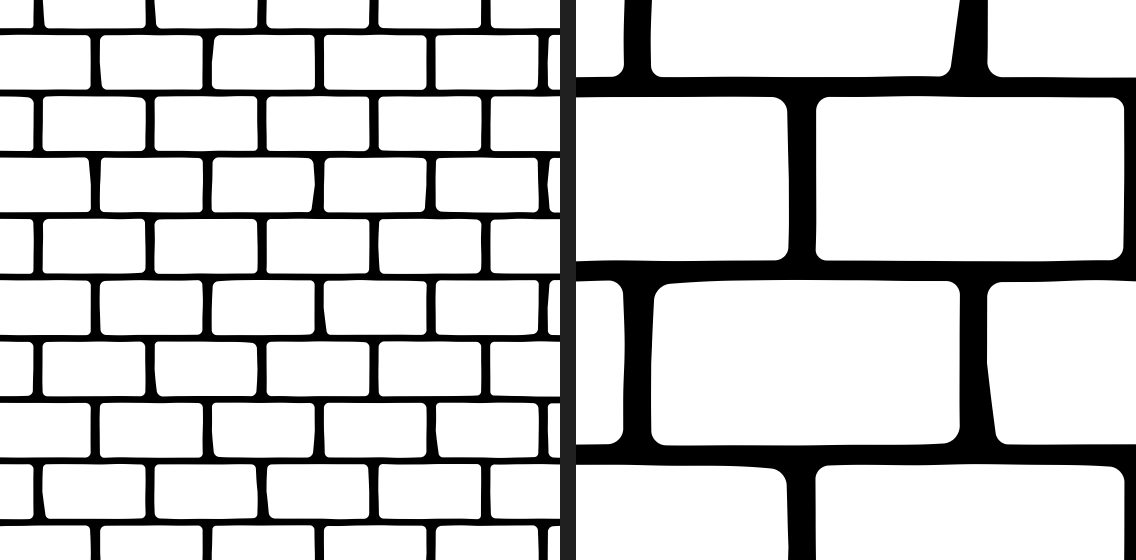
Left: the whole. Right: its middle third, enlarged.
Reproduce this pattern procedurally as a WebGL 1 fragment shader.

```glsl
precision highp float;
// Hand-inked brick wall: white rounded bricks in running bond on black mortar.
// Each brick is a rounded-box distance; hashed corner pulls taper its sides
// and a faint value noise makes the ink edges waver.

uniform vec2 u_resolution;

// Sineless hash: two values in 0..1 for each lattice point.
vec2 hash2(vec2 p) {
  vec3 q = fract(p.xyx * vec3(0.1031, 0.1030, 0.0973));
  q += dot(q, q.yzx + 33.33);
  return fract((q.xx + q.yz) * q.zy);
}

// Smooth two-channel value noise, centred on zero.
vec2 waver(vec2 p) {
  vec2 cell = floor(p);
  vec2 f = fract(p);
  f = f * f * (3.0 - 2.0 * f);
  vec2 low = mix(hash2(cell), hash2(cell + vec2(1.0, 0.0)), f.x);
  vec2 high = mix(hash2(cell + vec2(0.0, 1.0)), hash2(cell + 1.0), f.x);
  return mix(low, high, f.y) - 0.5;
}

float roundedBox(vec2 p, vec2 halfSize, float radius) {
  vec2 q = abs(p) - halfSize + radius;
  return length(max(q, 0.0)) + min(max(q.x, q.y), 0.0) - radius;
}

void main() {
  float pixel = 1.0 / min(u_resolution.x, u_resolution.y);
  vec2 uv = gl_FragCoord.xy * pixel;

  // Running bond: odd courses shift by about half a brick.
  vec2 pitch = vec2(0.1999, 0.1095);
  float course = floor((uv.y - 0.0674) / pitch.y);
  float shift = mix(0.0680, 0.1702, mod(course, 2.0));
  vec2 grid = (uv - vec2(shift, 0.0674)) / pitch;
  vec2 brick = vec2(floor(grid.x), course);
  vec2 p = (grid - brick - 0.5) * pitch;
  vec2 halfSize = vec2(0.0918, 0.0488);

  // Wear: a few corners are pulled inward, tapering the sides next to them.
  vec2 corner = step(0.0, p);
  vec2 cornerId = brick * 2.0 + corner + 40.0;
  vec2 pull = pow(hash2(cornerId), vec2(6.0)) * vec2(0.0062, 0.0032);
  vec2 along = clamp(abs(p) / halfSize, 0.0, 1.0);
  vec2 taper = vec2(along.y, pow(along.x, 4.0));
  p += (2.0 * corner - 1.0) * pull * taper;
  p += waver(uv * 28.0 + 7.0) * 0.0012;

  // Corner rounding varies a little as well.
  float radius = mix(0.0065, 0.0105, hash2(cornerId + 91.0).x);
  float d = roundedBox(p, halfSize, radius);
  gl_FragColor = vec4(vec3(clamp(0.5 - d / pixel, 0.0, 1.0)), 1.0);
}
```
